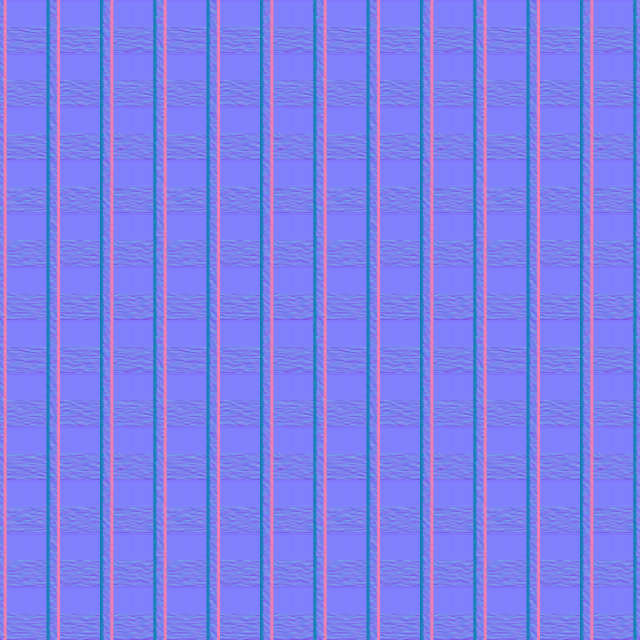
This texture map is drawn by a Shadertoy shader. Its source:

```glsl
float hash(vec2 p) {
    vec3 q = fract(vec3(p.xyx) * 0.1031);
    q += dot(q, q.yzx + 33.33);
    return fract((q.x + q.y) * q.z);
}

// Value noise that wraps after a whole number of lattice steps
float wrapNoise(vec2 p, vec2 period) {
    vec2 i = floor(p), f = fract(p);
    f = f * f * (3.0 - 2.0 * f);
    vec2 a = mod(i, period), b = mod(i + 1.0, period);
    return mix(mix(hash(a), hash(vec2(b.x, a.y)), f.x),
               mix(hash(vec2(a.x, b.y)), hash(b), f.x), f.y);
}

// Slope of the noise; the grain repeats 4 times across and 2 times down
vec2 grainSlope(vec2 uv, vec2 freq) {
    vec2 p = uv * freq, period = freq / vec2(4.0, 2.0), e = vec2(0.5, 0.0);
    return vec2(wrapNoise(p - e.xy, period) - wrapNoise(p + e.xy, period),
                wrapNoise(p - e.yx, period) - wrapNoise(p + e.yx, period));
}

// Antialiased coverage of an interval
float band(float x, float lo, float hi, float aa) {
    return clamp((x - lo) / aa + 0.5, 0.0, 1.0) * clamp((hi - x) / aa + 0.5, 0.0, 1.0);
}

vec3 encodeNormal(vec2 slope) {
    return normalize(vec3(slope, 1.0)) * 0.5 + 0.5;
}

void mainImage(out vec4 fragColor, in vec2 fragCoord) {
    vec2 uv = fragCoord / iResolution.xy;
    vec2 cell = fract(uv * 12.0);
    float aa = 12.0 / iResolution.y;
    float fromPillar = fract(uv.x * 12.0 + 0.5) - 0.5;

    // Flat window with a shallow frame and a central mullion
    float glass = band(cell.y, 0.5, 1.0, aa);
    vec2 frame = vec2(0.0);
    frame.y -= 0.13 * band(cell.y, 0.972, 0.99, aa);
    frame.y += 0.07 * band(cell.y, 0.515, 0.53, aa);
    frame.x += 0.09 * (band(cell.x, 0.14, 0.155, aa) + band(cell.x, 0.485, 0.5, aa));
    frame.x -= 0.09 * (band(cell.x, 0.465, 0.48, aa) + band(cell.x, 0.845, 0.86, aa));
    vec3 color = encodeNormal(frame * glass) - vec3(0.0, 0.003, 0.012);

    // Spandrel with fine, slightly wavy horizontal streaks and faint borders
    float wave = 0.003 * wrapNoise(uv * 96.0, vec2(24.0, 48.0));
    vec2 streaks = grainSlope(uv + vec2(0.0, wave), vec2(96.0, 416.0))
                 + 0.5 * grainSlope(uv + vec2(0.0, wave), vec2(192.0, 512.0));
    vec2 wallSlope = streaks * vec2(0.13, 0.35);
    wallSlope.y += 0.05 * band(cell.y, 0.48, 0.5, aa);
    wallSlope.y -= 0.14 * band(cell.y, 0.0, 0.025, aa);
    vec3 wall = encodeNormal(wallSlope) + vec3(-0.01, 0.006, -0.068);
    color = mix(color, wall, band(cell.y, 0.0, 0.5, aa));

    // Rough pillar face: fine grit over slanted cracks
    vec2 slanted = vec2(uv.x, uv.y + uv.x);
    vec2 stone = 0.5 * grainSlope(slanted, vec2(96.0, 192.0))
               + 0.8 * grainSlope(uv, vec2(224.0, 320.0));
    vec3 face = encodeNormal(stone * vec2(0.28, 0.32)) + vec3(-0.01, 0.006, -0.07);
    color = mix(color, face, band(fromPillar, -0.125, 0.125, aa));

    // Steep pillar sides, chipped along their inner edges
    float chip = 0.02 * (wrapNoise(uv * vec2(48.0, 256.0), vec2(12.0, 128.0)) - 0.5);
    vec3 leftSide = mix(vec3(0.07, 0.5, 0.69), vec3(0.18, 0.5, 0.80),
                        smoothstep(-0.115, -0.07, fromPillar));
    vec3 rightSide = mix(vec3(0.74, 0.5, 0.83), vec3(0.94, 0.5, 0.69),
                         smoothstep(0.06, 0.095, fromPillar + chip));
    vec3 wear = vec3(0.03, 0.05, 0.0) * vec3(stone, 0.0);
    color = mix(color, leftSide + wear, band(fromPillar, -0.125, -0.0625 + chip, aa));
    color = mix(color, rightSide + wear, band(fromPillar, 0.0625 + chip, 0.125, aa));

    fragColor = vec4(color, 1.0);
}
```
